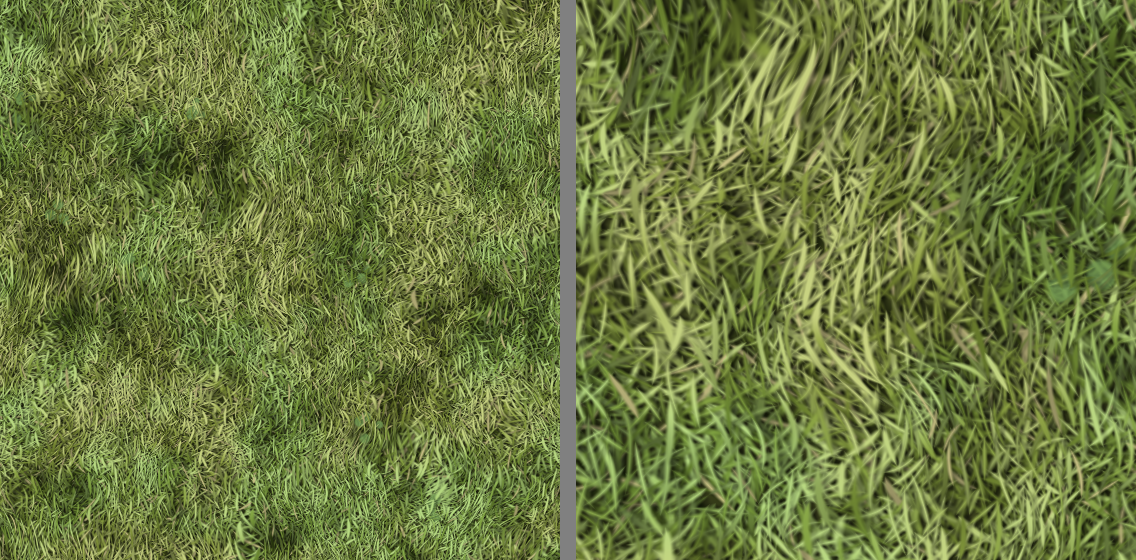
Left, the full canvas; right, a detail of the centre.
This texture is drawn by a Shadertoy shader. Its source:

```glsl
// Rough meadow turf: layered grass blades with dark gaps, dry straw and a little clover.

float hash(vec2 p) {
    vec3 q = fract(p.xyx * 0.1031);
    q += dot(q, q.yzx + 33.33);
    return fract((q.x + q.y) * q.z);
}

vec4 hash4(vec2 p) {
    vec4 q = fract(p.xyxy * vec4(0.1031, 0.1030, 0.0973, 0.1099));
    q += dot(q, q.wzxy + 33.33);
    return fract((q.xxyz + q.yzzw) * q.zywx);
}

float noise(vec2 p) {
    vec2 i = floor(p), f = fract(p);
    f = f * f * (3.0 - 2.0 * f);
    return mix(mix(hash(i), hash(i + vec2(1, 0)), f.x),
               mix(hash(i + vec2(0, 1)), hash(i + vec2(1, 1)), f.x), f.y);
}

float fbm(vec2 p) {
    return 0.6 * noise(p) + 0.4 * noise(p * 2.3 + 19.0);
}

// Green ramp from deep shade (0) to sunlit tip (1)
vec3 grassRamp(float t) {
    vec3 c = mix(vec3(0.15, 0.19, 0.05), vec3(0.32, 0.37, 0.14), smoothstep(0.0, 0.26, t));
    c = mix(c, vec3(0.41, 0.48, 0.19), smoothstep(0.2, 0.5, t));
    c = mix(c, vec3(0.54, 0.62, 0.28), smoothstep(0.45, 0.75, t));
    return mix(c, vec3(0.75, 0.81, 0.53), smoothstep(0.72, 1.05, t));
}

// Sparse clumps of round clover leaflets
float clover(vec2 uv) {
    vec2 p = uv * 7.0, cell = floor(p);
    vec4 h = hash4(cell + 211.0);
    if (h.x > 0.12) return 0.0;
    float cover = 0.0;
    for (int k = 0; k < 4; k++) {
        vec4 r = hash4(cell * 7.0 + float(k) * 13.1);
        vec2 q = p - cell - 0.3 - 0.4 * h.yz - 0.3 * (r.xy - 0.5);
        cover = max(cover, smoothstep(0.015, -0.015, length(q) - 0.04 - 0.03 * r.z));
    }
    return cover;
}

void mainImage(out vec4 fragColor, in vec2 fragCoord) {
    vec2 uv = fragCoord / iResolution.y;
    const int LAYERS = 11;

    // Broad variation of light, clumps, dryness and lean
    float light = fbm(uv * vec2(10.0, 7.0)) - 0.5;
    float clump = noise(uv * vec2(44.0, 27.0) + 7.0) - 0.5;
    float dryness = fbm(uv * 8.0 + 63.0);
    vec2 warped = uv + 0.05 * vec2(noise(uv * 6.0 + 91.0), noise(uv * 7.0 + 133.0))
                + 0.022 * vec2(noise(uv * 17.0 + 31.0), noise(uv * 17.0 + 173.0));
    vec3 tint = mix(vec3(0.95, 1.05, 0.95), vec3(1.05, 1.02, 0.95), smoothstep(0.25, 0.75, dryness));

    // Shaded thatch beneath the blades
    vec3 color = mix(vec3(0.15, 0.18, 0.06), vec3(0.30, 0.32, 0.15), noise(uv * 90.0));

    for (int layer = 0; layer < LAYERS; layer++) {
        float id = float(layer), height = id / float(LAYERS - 1);

        if (layer == 9) color = mix(color, vec3(0.45, 0.60, 0.33), 0.8 * clover(uv));

        // Each layer has its own blade size and main direction, spread around the vertical
        vec2 grid = vec2(122.0, 23.0) * mix(0.8, 1.3, fract(id * 0.414 + 0.2));
        float soft = grid.x * max(0.0015, 0.7 / iResolution.y);
        float angle = 2.5 * (fract(id * 0.618 + 0.3) - 0.5);
        float c = cos(angle), s = sin(angle);
        vec2 p = mat2(c, s, -s, c) * (warped + 3.0 + id * 0.37) * grid;

        for (int i = -1; i <= 1; i++) {
            // Staggered column holding one blade per cell
            float column = floor(p.x) + float(i);
            float y = p.y + 9.0 * hash(vec2(column, id * 17.0));
            vec4 h = hash4(vec2(column, floor(y)) + id * 57.0);
            vec4 g = fract(h.yzwx * 13.0 + h * 7.0);

            // Position along the blade, from root (-1) to tip (1), and across it
            float along = (fract(y) - 0.5) / mix(0.26, 0.5, h.x);
            float curve = along * along;
            float across = p.x - column - 0.5 - 0.6 * (h.y - 0.5)
                         - 1.3 * (h.z - 0.5) * along - 0.8 * (g.x - 0.5) * (curve - 0.4);
            float width = mix(-soft, mix(0.11, 0.27, g.y * g.y), 1.0 - curve * curve);
            float inside = step(curve, 1.0);

            // Soft shadow to one side
            float shade = smoothstep(0.4, 0.0, abs(across - 0.2) - width);
            color *= 1.0 - 0.17 * shade * smoothstep(1.0, 0.6, curve);

            float cover = inside * smoothstep(soft, -soft, abs(across) - width);
            if (cover > 0.0) {
                float tone = 0.27 + 0.72 * h.w + 0.35 * (height - 0.7) + 0.1 * along
                           + 0.95 * light + 0.45 * clump;
                vec3 blade = grassRamp(tone);

                // Paler, greyer blades and rare straw
                vec3 pale = blade.g * vec3(0.92, 1.0, 0.66);
                blade = mix(blade, pale, 0.75 * smoothstep(0.35, 0.9, g.z)) * tint;
                float straw = step(0.985 - 0.05 * dryness, g.w);
                blade = mix(blade, vec3(0.76, 0.73, 0.50) * (0.75 + 0.3 * h.w), straw);
                color = mix(color, blade, cover);
            }
        }
    }
    fragColor = vec4(clamp(color, 0.0, 1.0), 1.0);
}
```
